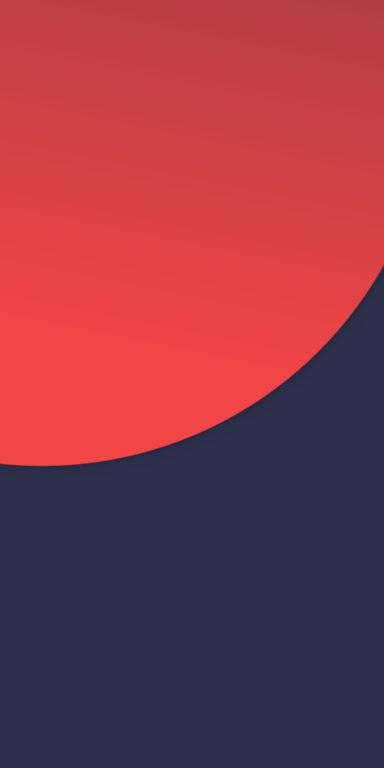
A WebGL 2 fragment shader for this background:

```glsl
#version 300 es
precision highp float;
// A large red disc with a tilted gradient, hanging over a flat navy ground.

uniform vec2 u_resolution;
out vec4 fragColor;

// Lengths are in canvas widths; the canvas is two widths tall.
const vec2 DISC_CENTER = vec2(0.109, 1.806);
const float DISC_RADIUS = 1.0195;
const float GRADIENT_TILT = 0.2;      // drop of the colour bands per unit of x
const float GRADIENT_START = -0.2;    // measured down from the top edge
const float GRADIENT_END = 0.86;
const float SHADOW_WIDTH = 0.012;
const float SHADOW_STRENGTH = 0.18;

const vec3 NAVY = vec3(0.172, 0.188, 0.290);
const vec3 DEEP_RED = vec3(0.700, 0.240, 0.270);
const vec3 BRIGHT_RED = vec3(0.950, 0.270, 0.270);

// Red ramp running down the canvas, flat beyond its end.
vec3 discColor(vec2 p) {
    float depth = 2.0 - p.y - GRADIENT_TILT * p.x;
    float t = (depth - GRADIENT_START) / (GRADIENT_END - GRADIENT_START);
    return mix(DEEP_RED, BRIGHT_RED, clamp(t, 0.0, 1.0));
}

void main() {
    vec2 p = gl_FragCoord.xy / u_resolution * vec2(1.0, 2.0);
    float pixel = 1.0 / u_resolution.x;
    float dist = length(p - DISC_CENTER) - DISC_RADIUS;

    // Ground with a narrow contact shadow along the rim.
    float shadow = SHADOW_STRENGTH * exp(-max(dist, 0.0) / SHADOW_WIDTH);
    vec3 color = NAVY * (1.0 - shadow);

    // Disc with an antialiased edge.
    float coverage = 1.0 - smoothstep(-pixel, pixel, dist);
    color = mix(color, discColor(p), coverage);

    fragColor = vec4(color, 1.0);
}
```
